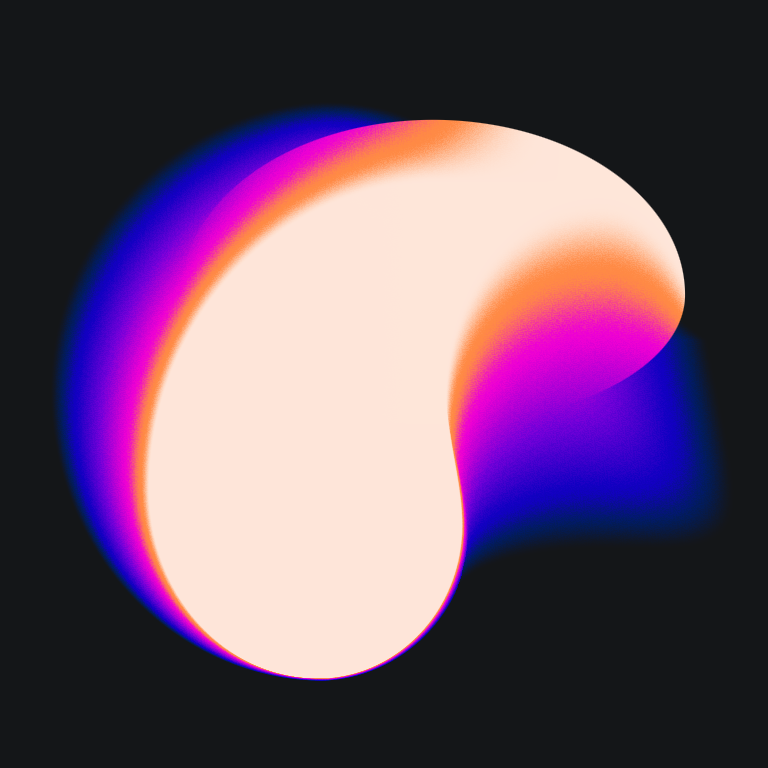
This background is drawn by a Shadertoy shader. Its source:

```glsl
#define CREAM vec3(0.995, 0.900, 0.850)
#define ORANGE vec3(1.000, 0.540, 0.270)
#define MAGENTA vec3(0.930, 0.000, 0.830)
#define VIOLET vec3(0.450, 0.000, 0.850)
#define BLUE vec3(0.070, 0.000, 0.760)
#define NAVY vec3(0.000, 0.110, 0.380)
#define DARK vec3(0.080, 0.086, 0.094)
#define LENS_CENTER vec2(0.564, 0.384)
#define GRAIN 0.22
#define GRAIN_CELLS 768.0
#define SEARCH_STEPS 14

float hash(vec2 p) {
    return fract(sin(dot(p, vec2(127.1, 311.7))) * 43758.5453);
}

// Colour ramp from the cream core (0) to the dark ground (1)
vec3 ramp(float t) {
    vec3 c = mix(CREAM, ORANGE, smoothstep(0.0, 0.09, t));
    c = mix(c, MAGENTA, smoothstep(0.09, 0.25, t));
    c = mix(c, VIOLET, clamp((t - 0.25) / 0.25, 0.0, 1.0));
    c = mix(c, BLUE, clamp((t - 0.50) / 0.24, 0.0, 1.0));
    c = mix(c, NAVY, smoothstep(0.74, 0.90, t));
    return mix(c, DARK, smoothstep(0.86, 1.0, t));
}

// Left contour: two quarter ellipses that swell as s grows
bool insideLeft(vec2 p, float s) {
    float split = 0.638 - 0.130 * s;
    bool upper = p.y < split;
    float cx = upper ? 0.573 - 0.130 * s : 0.413 + 0.010 * s;
    vec2 radii = upper ? vec2(0.378, 0.401 - 0.023 * s)
                       : vec2(0.218 + 0.140 * s, 0.245 + 0.134 * s);
    vec2 q = vec2(min(p.x - cx, 0.0), p.y - split) / radii;
    return dot(q, q) < 1.0;
}

// Right side of the rounded foot and its neck
float footEdge(float y, float s) {
    float h = max(y - 0.684, 0.0) / (0.199 + 0.004 * s);
    float bulge = (0.1875 + 0.013 * s) * sqrt(max(1.0 - h * h, 0.0));
    return 0.413 + bulge - 0.020 * (1.0 - smoothstep(0.514, 0.684, y));
}

// Right contour: an elliptical hollow that sinks and flattens as s grows
bool insideRight(vec2 p, float s) {
    float base = 0.514 + 0.267 * s;
    float top = 0.258 + 0.458 * s;
    if (p.y > base) return p.x < footEdge(p.y, s);
    float dx = p.x - 0.781;
    float rx = dx < 0.0 ? 0.781 - footEdge(base, s) : 0.143 + 0.195 * s * s;
    vec2 q = vec2(dx / rx, (p.y - base) / (base - top));
    return dot(q, q) > 1.0;
}

// Bisection for the contour of each side that passes through p
vec2 contourLevels(vec2 p) {
    vec2 low = vec2(0.0), high = vec2(1.0);
    for (int i = 0; i < SEARCH_STEPS; i++) {
        vec2 mid = 0.5 * (low + high);
        if (insideLeft(p, mid.x)) high.x = mid.x; else low.x = mid.x;
        if (insideRight(p, mid.y)) high.y = mid.y; else low.y = mid.y;
    }
    return vec2(high.x, pow(high.y, 1.5));
}

void mainImage(out vec4 fragColor, in vec2 fragCoord) {
    // Centred unit square with y measured downward
    float side = min(iResolution.x, iResolution.y);
    vec2 p = (fragCoord - 0.5 * iResolution.xy) / side + 0.5;
    p.y = 1.0 - p.y;

    vec2 level = contourLevels(p);

    // Inside the lens the left gradient stretches along the arm
    float stretch = pow(clamp((0.729 - p.x) / 0.495, 0.0, 1.0), 1.7);
    float lensLevel = max(level.x * stretch, level.y);

    // Outside it the halo also fades toward the right and the top
    float fade = 1.0 + 3.67 * (p.x - 0.951 + 0.2 * (0.586 - p.y));
    fade = clamp(fade + 4.0 * max(0.443 - p.y, 0.0), 0.0, 1.5);
    float haloLevel = pow(pow(max(level.x, level.y), 6.0) + pow(fade, 6.0), 1.0 / 6.0);

    // Film grain shifts the gradient levels
    float noise = hash(floor(p * GRAIN_CELLS)) - 0.5;
    vec2 t = clamp(vec2(haloLevel, lensLevel), 0.0, 1.0);
    t = clamp(t + GRAIN * noise * t * (1.0 - t), 0.0, 1.0);

    // Crisp lens edge over the soft halo
    vec2 q = p - LENS_CENTER;
    float r = length(q / vec2(0.328, q.y < 0.0 ? 0.228 : 0.169));
    float lens = clamp(0.5 - (r - 1.0) / max(fwidth(r), 1e-4), 0.0, 1.0);
    fragColor = vec4(mix(ramp(t.x), ramp(t.y), lens), 1.0);
}
```
